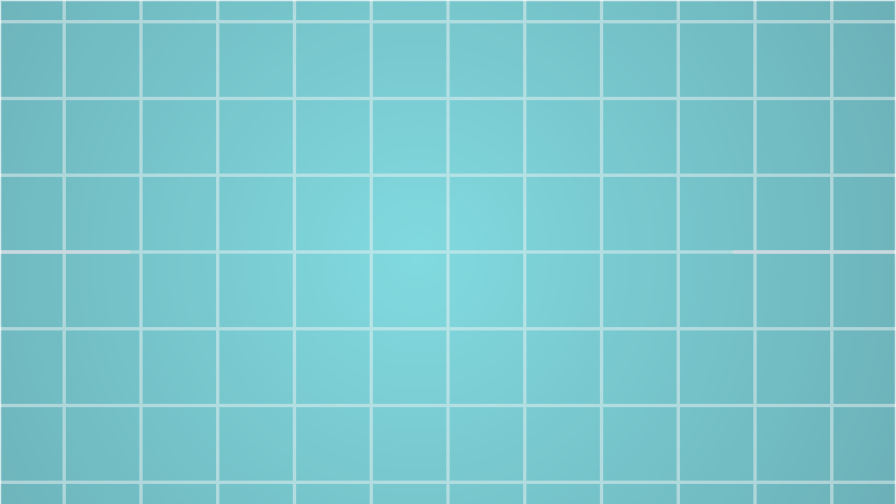
Reproduce this pattern procedurally as a Shadertoy shader.

```glsl
// A square grid of pale lines on a turquoise ground, centred on the canvas.
// Folded cell distances give the lines; a radial falloff shades the ground.
// Lengths are in canvas heights, measured from the centre.

const float CELL_SIZE = 0.1523;
const float LINE_WIDTH = 0.0066;
const float LINE_OPACITY = 0.50;
const float BORDER_WIDTH = 0.0025;
const float BORDER_OPACITY = 0.70;

const vec2 GLOW_CENTRE = vec2(-0.06, -0.01);
const float GLOW_RADIUS = 1.10;
const vec3 GLOW_COLOR = vec3(0.505, 0.855, 0.875);
const vec3 SHADE_COLOR = vec3(0.420, 0.685, 0.715);
const vec3 LINE_COLOR = vec3(0.93, 0.95, 0.95);

// The middle row line turns paler and pinker near both sides.
const vec3 ACCENT_COLOR = vec3(0.84, 0.85, 0.88);
const float ACCENT_LEFT = -0.63;
const float ACCENT_RIGHT = 0.565;
const float ACCENT_OPACITY = 0.75;

// Antialiased coverage of a band around a zero distance.
float band(float dist, float width, float pixel) {
    return clamp(0.5 + (0.5 * width - abs(dist)) / pixel, 0.0, 1.0)
         * min(1.0, width / pixel);
}

// Signed offset to the nearest grid line on each axis.
vec2 gridOffset(vec2 p) {
    return (fract(p / CELL_SIZE + 0.5) - 0.5) * CELL_SIZE;
}

vec3 ground(vec2 p) {
    float falloff = length(p - GLOW_CENTRE) / GLOW_RADIUS;
    return mix(GLOW_COLOR, SHADE_COLOR, min(falloff, 1.0));
}

void mainImage(out vec4 fragColor, in vec2 fragCoord) {
    float pixel = 1.0 / iResolution.y;
    vec2 p = (fragCoord - 0.5 * iResolution.xy) * pixel;
    vec2 halfSize = 0.5 * iResolution.xy * pixel;
    vec3 color = ground(p);

    // Grid lines, without doubling at the crossings
    vec2 offset = gridOffset(p);
    float lines = max(band(offset.x, LINE_WIDTH, pixel),
                      band(offset.y, LINE_WIDTH, pixel));
    color = mix(color, LINE_COLOR, lines * LINE_OPACITY);

    // Accented ends of the middle row line
    float ends = max(smoothstep(-pixel, pixel, ACCENT_LEFT - p.x),
                     smoothstep(-pixel, pixel, p.x - ACCENT_RIGHT));
    float accent = ends * band(p.y, LINE_WIDTH, pixel);
    color = mix(color, ACCENT_COLOR, accent * ACCENT_OPACITY);

    // Thin bright border on the left, right and top
    float edge = min(halfSize.x - abs(p.x), halfSize.y - p.y);
    float border = clamp(0.5 + (BORDER_WIDTH - edge) / pixel, 0.0, 1.0);
    color = mix(color, vec3(1.0), border * BORDER_OPACITY);

    fragColor = vec4(color, 1.0);
}
```
